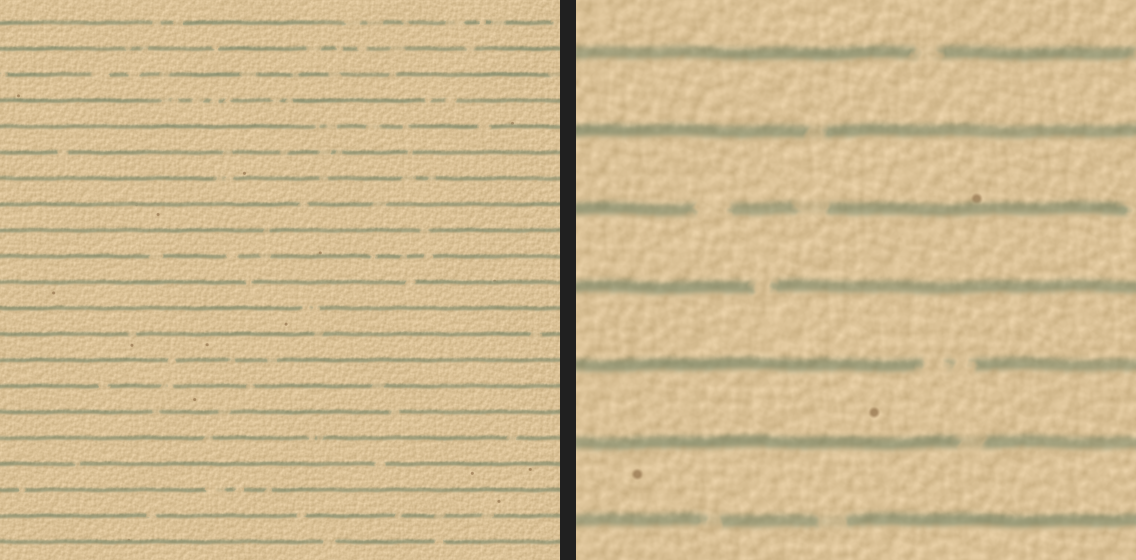
Left, the full canvas; right, a detail of the centre.
This texture is drawn by a Shadertoy shader. Its source:

```glsl
// Tan grained paper ruled with 21 worn grey-green lines.
// Cellular noise, lit from one side, forms the grain; each line wavers with
// layered sines and is broken by hashed gaps, most of them in the upper rows.

float hash(vec2 p) {
    return fract(sin(dot(p, vec2(127.1, 311.7))) * 43758.55);
}

vec2 hash2(vec2 p) {
    return vec2(hash(p), hash(p + 57.3));
}

// Distance to the nearest scattered point
float cellular(vec2 p) {
    vec2 cell = floor(p), f = fract(p);
    float nearest = 2.0;
    for (int y = -1; y <= 1; y++)
        for (int x = -1; x <= 1; x++) {
            vec2 o = vec2(x, y);
            nearest = min(nearest, length(o + hash2(cell + o) - f));
        }
    return nearest;
}

// Slope of the cellular surface toward the upper-left light
float relief(vec2 p) {
    return cellular(p + vec2(-0.2, 0.25)) - cellular(p - vec2(-0.2, 0.25));
}

// Fraction of ink left on a row after chips and fading
float inkLeft(float x, float row, float rough) {
    float upper = smoothstep(14.5, 17.0, row);
    float gaps = 1.0 + 5.0 * hash(vec2(row, 3.0)) + 5.0 * upper;
    float ink = 1.0;
    for (int i = 0; i < 11; i++) {
        if (float(i) >= gaps) break;
        vec2 seed = vec2(row + 5.0, float(i) * 7.0 + 11.0);
        float centre = mix(hash(seed), hash(seed + 19.0), 0.4) * 1.1 - 0.02;
        float size = hash(seed + 41.0);
        float halfWidth = 0.005 + 0.009 * size * size;
        float edge = abs(x - centre) - halfWidth + 0.004 * rough;
        float depth = mix(0.65, 1.0, hash(seed + 73.0));
        ink *= 1.0 - depth * (1.0 - smoothstep(-0.003, 0.004, edge));
    }
    // Slow fading, stronger on the worn upper rows
    float phase = 6.28 * hash(vec2(row, 29.0));
    float fade = sin(x * 13.0 + phase) + 0.7 * sin(x * 37.0 + phase * 3.0);
    return ink * (0.9 + (0.05 + 0.05 * upper) * fade);
}

// Sparse round flecks, each kept within its own cell
float fleck(vec2 uv) {
    vec2 p = uv * 15.0, cell = floor(p);
    vec2 centre = 0.15 + 0.7 * hash2(cell + 91.0);
    float present = step(0.92, hash(cell + 13.0));
    return present * (1.0 - smoothstep(0.02, 0.06, length(fract(p) - centre)));
}

void mainImage(out vec4 fragColor, in vec2 fragCoord) {
    vec2 uv = fragCoord / iResolution.xy;

    // Paper: two sizes of grain over faint broad mottling
    float grain = relief(uv * 105.0) + 0.6 * relief(uv * 190.0 + 31.0);
    float mottle = sin(uv.x * 23.0 + 3.0 * sin(uv.y * 17.0)) * sin(uv.y * 29.0 + 2.0 * uv.x);
    vec3 color = vec3(0.857, 0.757, 0.587);
    color += grain * vec3(0.065, 0.067, 0.075) + mottle * 0.004;

    // Flecks of brown fibre
    color = mix(color, vec3(0.55, 0.42, 0.27), 0.65 * fleck(uv));

    // Ruled lines
    float spacing = 0.04635;
    float row = clamp(round((uv.y - 0.0326) / spacing), 0.0, 20.0);
    float phase = 6.28 * hash(vec2(row, 5.0));
    float waver = 0.0005 * sin(uv.x * 41.0 + phase) + 0.0004 * sin(uv.x * 113.0 + phase * 2.0);
    float dist = uv.y - 0.0326 - row * spacing + waver + 0.0007 * grain;
    float line = exp(-pow(abs(dist) / 0.0041, 2.6));
    vec3 ink = vec3(0.595, 0.6, 0.465) + 0.035 * grain;
    color = mix(color, ink, line * inkLeft(uv.x, row, grain));

    fragColor = vec4(color, 1.0);
}
```
